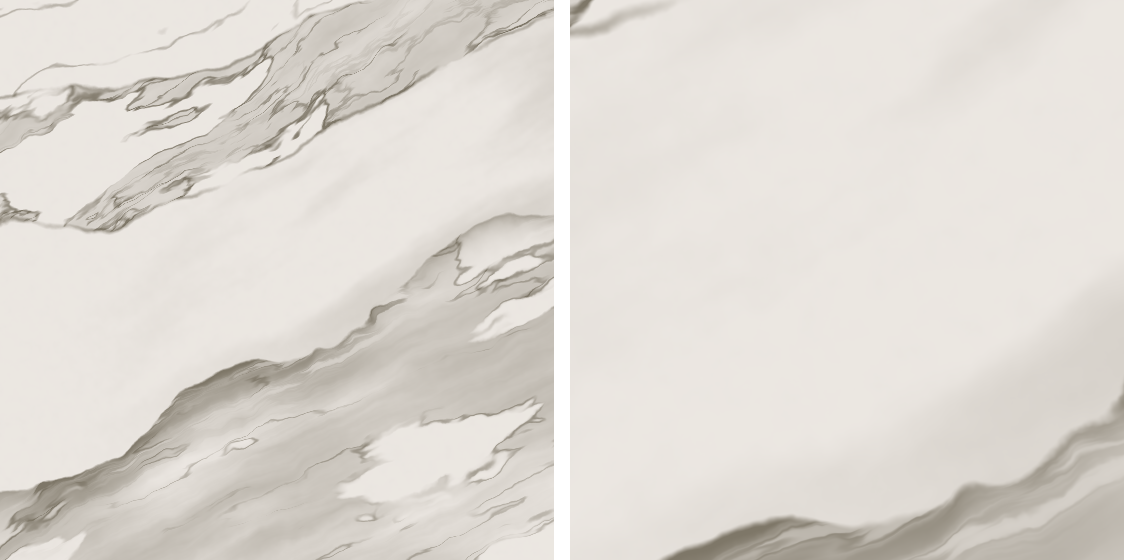
Left: the whole. Right: its middle third, enlarged.
A WebGL 1 fragment shader for this texture:

```glsl
precision highp float;

uniform vec2 u_resolution;

const vec3 IVORY = vec3(0.922, 0.904, 0.884);
const vec3 UMBER = vec3(0.42, 0.39, 0.325);
const float UPPER_ANGLE = 0.56;
const float LOWER_ANGLE = 0.46;
const float COARSE_WARP = 0.10;
const float FINE_WARP = 0.018;
const float EDGE_SOFTNESS = 0.003;
const float ISLAND_LEVEL = 0.51;
const float WASH_STRENGTH = 0.20;
const float CLOUD_STRENGTH = 0.15;
const float CRACK_STRENGTH = 0.60;
const float VEIN_STRENGTH = 0.55;
const float VEIN_DEPTH = 0.05;
const float SPECKLE = 0.03;

float hash(vec2 p) {
  vec3 h = fract(p.xyx * vec3(0.1031, 0.1030, 0.0973));
  h += dot(h, h.yzx + 33.33);
  return fract((h.x + h.y) * h.z);
}

float noise(vec2 p) {
  vec2 cell = floor(p);
  vec2 f = fract(p);
  f = f * f * (3.0 - 2.0 * f);
  float low = mix(hash(cell), hash(cell + vec2(1.0, 0.0)), f.x);
  float high = mix(hash(cell + vec2(0.0, 1.0)), hash(cell + 1.0), f.x);
  return mix(low, high, f.y);
}

float fbm(vec2 p) {
  float sum = 0.0;
  float weight = 0.516;
  for (int i = 0; i < 5; i++) {
    sum += weight * noise(p);
    p = mat2(1.9, 0.6, -0.6, 1.9) * p + 7.3;
    weight *= 0.5;
  }
  return sum;
}

vec2 fbm2(vec2 p) {
  return vec2(fbm(p + 11.7), fbm(p + 43.1)) - 0.5;
}

// Coordinates along and across the grain
vec2 grain(vec2 p, float angle) {
  float c = cos(angle);
  float s = sin(angle);
  return vec2(c * p.x + s * p.y, c * p.y - s * p.x);
}

float crack(float field, float level, float width) {
  return 1.0 - smoothstep(0.0, width, abs(field - level));
}

float inside(float depth) {
  return smoothstep(-EDGE_SOFTNESS, EDGE_SOFTNESS, depth);
}

float island(float field) {
  return smoothstep(ISLAND_LEVEL - 0.01, ISLAND_LEVEL + 0.03, field);
}

void main() {
  vec2 p = gl_FragCoord.xy / u_resolution.y;
  vec2 q = p + COARSE_WARP * fbm2(p * 3.0) + FINE_WARP * fbm2(p * 22.0);
  vec2 upperGrain = grain(q, UPPER_ANGLE);
  vec2 lowerGrain = grain(q, LOWER_ANGLE);
  float patches = smoothstep(0.30, 0.60, fbm(p * 10.0 + 5.0));

  // Outlines of the two veined zones
  float upperTop = 0.81 + 0.25 * q.x;
  float upperBottom = 0.47 + 0.48 * q.x + 0.14 * (1.0 - smoothstep(0.0, 0.25, q.x));
  float upperHeight = q.y - upperBottom;
  float lowerDepth = 0.10 + 0.52 * q.x + 0.03 * sin(14.0 * q.x - 4.0) - q.y;
  float upper = inside(upperTop - q.y) * inside(upperHeight);
  float lower = inside(lowerDepth);

  // Upper zone: pale islands, grey filling and braided cracks
  float upperField = fbm(upperGrain * vec2(4.0, 14.0) + 3.0);
  float upperStreak = fbm(upperGrain * vec2(7.0, 40.0));
  float upperWeb = fbm(upperGrain * vec2(5.0, 22.0) + 37.0);
  float upperFill = 1.0 - island(upperField);
  float braid = crack(upperStreak, 0.5, 0.06) * exp(-max(upperHeight, 0.0) / 0.06);
  float upperTone = upperFill * WASH_STRENGTH * (0.3 + 1.1 * upperWeb + 0.6 * (upperStreak - 0.5));
  upperTone += CRACK_STRENGTH * patches * crack(upperField, ISLAND_LEVEL, 0.03);
  upperTone += upperFill * (0.5 * braid + 0.45 * patches * crack(upperWeb, 0.5, 0.025));
  float rims = crack(q.y, upperTop, 0.006) + crack(q.y, upperBottom, 0.007);

  // Lower zone: mottled wash, long thin lines and a heavy vein along its rim
  float lowerField = fbm(lowerGrain * vec2(2.6, 10.0) + 17.0);
  float lowerStreak = fbm(lowerGrain * vec2(4.0, 40.0) + 29.0);
  float lowerLines = fbm(lowerGrain * vec2(1.6, 13.0) + 53.0);
  float lowerFill = 1.0 - island(lowerField - 0.03);
  float mottling = smoothstep(0.32, 0.70, fbm(lowerGrain * vec2(2.0, 9.0) + 61.0));
  float lowerTone = lowerFill * WASH_STRENGTH * (0.3 + 1.1 * mottling + lowerStreak - 0.5);
  lowerTone += 0.40 * patches * crack(lowerField, ISLAND_LEVEL + 0.03, 0.016);
  lowerTone += 0.32 * patches * lowerFill * crack(lowerLines, 0.5, 0.015);
  float veinReach = mix(1.0, 0.35, smoothstep(0.5, 0.75, q.x));
  float veinBody = exp(-max(lowerDepth, 0.0) / (VEIN_DEPTH * veinReach));
  float veinStreaks = smoothstep(0.35, 0.65, lowerStreak) + 0.6 * crack(lowerStreak, 0.45, 0.06);
  lowerTone += VEIN_STRENGTH * veinBody * (0.25 + 0.8 * veinStreaks);

  // Soft clouds between the zones and faint strands above them
  float between = (1.0 - lower) * (1.0 - inside(upperHeight));
  float cloud = smoothstep(0.36, 0.66, fbm(grain(p + 0.4 * (q - p), UPPER_ANGLE) * vec2(2.2, 8.0) + 80.0));
  float cloudTone = CLOUD_STRENGTH * between * cloud * smoothstep(0.05, 0.65, p.x);
  float strands = crack(fbm(lowerGrain * vec2(2.5, 9.0) + 90.0), 0.5, 0.022);
  float strandTone = 0.4 * strands * patches * inside(q.y - upperTop);

  float tone = upper * upperTone + lower * lowerTone + cloudTone + strandTone;
  tone += 0.45 * patches * rims + SPECKLE * (fbm(p * 70.0) - 0.5);
  gl_FragColor = vec4(mix(IVORY, UMBER, clamp(tone, 0.0, 0.85)), 1.0);
}
```
